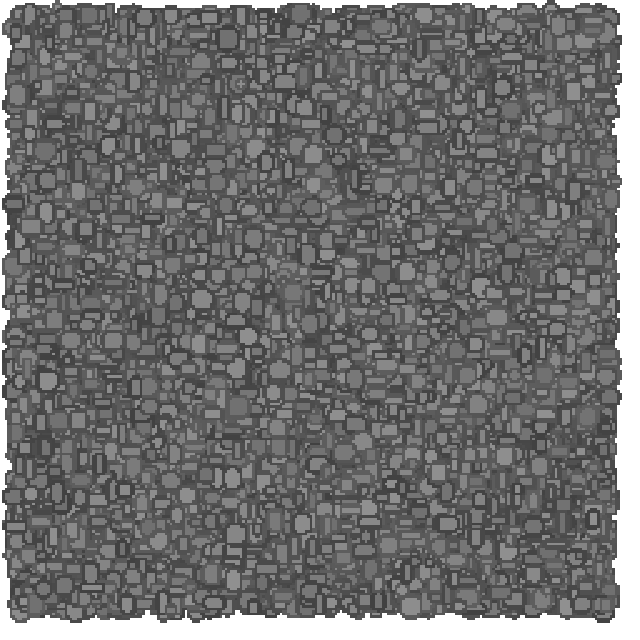
Reproduce this texture procedurally as a WebGL 1 fragment shader.

```glsl
precision highp float;

uniform vec2 u_resolution;

const float CELLS = 42.0;
const float CELL_SIZE = 0.0222;
const vec2 PILE_CORNER = vec2(0.0215, 0.0465);

vec4 hash4(vec3 p) {
  vec4 q = fract(p.xyzx * vec4(0.1031, 0.1030, 0.0973, 0.1099));
  q += dot(q, q.wzxy + 33.33);
  return fract((q.xxyz + q.yzzw) * q.zywx);
}

float roundedBox(vec2 p, vec2 halfSize, float radius) {
  vec2 q = abs(p) - halfSize + radius;
  return length(max(q, 0.0)) + min(max(q.x, q.y), 0.0) - radius;
}

void main() {
  // Coarse square blocks give the stones their stepped edges
  vec2 uv = (floor(gl_FragCoord.xy / u_resolution * 256.0) + 0.5) / 256.0;
  vec2 pilePos = (uv - PILE_CORNER) / CELL_SIZE;
  vec2 baseCell = floor(pilePos);

  // Dark ground fills the rare gaps inside the pile
  vec2 fromCenter = abs(pilePos - 0.5 * CELLS);
  float insidePile = step(max(fromCenter.x, fromCenter.y), 0.5 * CELLS);
  float shade = mix(1.0, 0.31, insidePile);
  float topHeight = -1.0;

  // Several stones per cell, stacked in random order
  for (int layer = 0; layer < 5; layer++) {
    for (int j = -1; j <= 1; j++) {
      for (int i = -1; i <= 1; i++) {
        vec2 cell = baseCell + vec2(float(i), float(j));
        if (min(cell.x, cell.y) < 0.0 || max(cell.x, cell.y) >= CELLS) continue;

        vec4 place = hash4(vec3(cell + 7.0, float(layer) * 17.0 + 3.0));
        vec4 look = hash4(vec3(cell + 91.0, float(layer) * 23.0 + 11.0));
        vec2 center = PILE_CORNER + (cell + place.xy) * CELL_SIZE;
        vec2 halfSize = mix(vec2(0.0085), vec2(0.0208), look.xy);
        float radius = 0.86 * min(halfSize.x, halfSize.y);
        float dist = roundedBox(uv - center, halfSize, radius);

        if (dist < 0.0 && place.z > topHeight) {
          topHeight = place.z;
          float rim = mix(0.255, 0.375, look.z);
          float face = mix(0.44, 0.565, look.w);
          shade = dist < -0.0056 ? face : rim;
        }
      }
    }
  }

  gl_FragColor = vec4(vec3(shade), 1.0);
}
```
